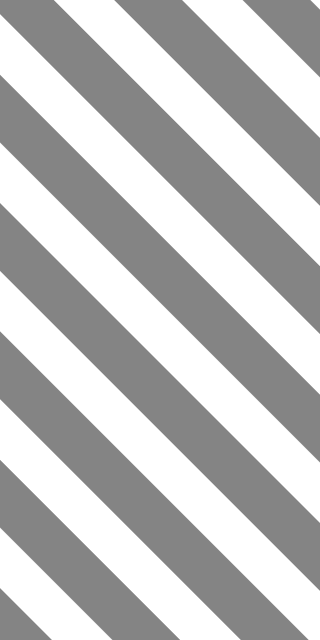
A Shadertoy shader for this pattern:

```glsl
// Lengths are fractions of the canvas width, measured along its edges.
const float STRIPE_PERIOD = 0.4011;
const float STRIPE_WIDTH  = 0.2120;
const float STRIPE_CENTRE = 0.3393; // below the top left corner
const vec3  STRIPE_COLOUR = vec3(0.518);
const vec3  GROUND_COLOUR = vec3(1.0);

// Signed distance to the nearest 45 degree stripe, negative inside.
float stripeDistance(vec2 fromTopLeft) {
    float along = fromTopLeft.y - fromTopLeft.x - STRIPE_CENTRE;
    float offset = (fract(along / STRIPE_PERIOD + 0.5) - 0.5) * STRIPE_PERIOD;
    return (abs(offset) - 0.5 * STRIPE_WIDTH) * inversesqrt(2.0);
}

void mainImage(out vec4 fragColor, in vec2 fragCoord) {
    float pixel = 1.0 / iResolution.x;
    vec2 fromTopLeft = vec2(fragCoord.x, iResolution.y - fragCoord.y) * pixel;

    // Edge coverage over about one pixel
    float coverage = clamp(0.5 - stripeDistance(fromTopLeft) / pixel, 0.0, 1.0);
    fragColor = vec4(mix(GROUND_COLOUR, STRIPE_COLOUR, coverage), 1.0);
}
```
